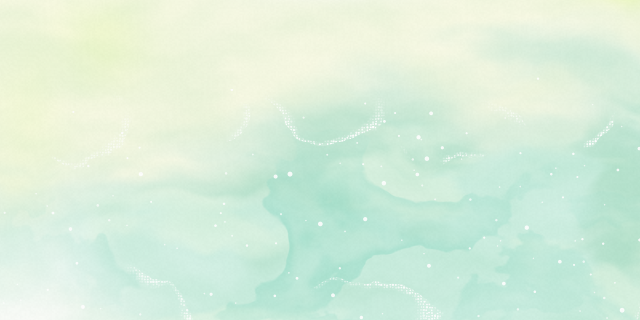
Write a Shadertoy shader that draws this background.

```glsl
// Watercolour paper: a cream wash sinking into mint, with soft teal blots,
// lacy white rims and scattered droplets. Washes come from warped value
// noise; rims are broken ellipses filled with tiny dots; droplets use a grid.

#define CREAM vec3(0.944, 0.962, 0.872)
#define LIME vec3(0.875, 0.950, 0.700)
#define SAGE vec3(0.855, 0.932, 0.862)
#define MINT vec3(0.785, 0.922, 0.865)
#define DEEP vec3(0.715, 0.882, 0.802)
#define TEAL vec3(0.630, 0.870, 0.800)
#define PAPER vec3(0.970, 0.978, 0.962)
#define LACE_CELL 0.0088
#define DROP_CELL 0.068
#define DROP_SHARE 0.24
#define RIM_COUNT 8

float hash(vec2 p) {
    return fract(sin(dot(p, vec2(127.1, 311.7))) * 43758.5453);
}

float noise(vec2 p) {
    vec2 i = floor(p), f = fract(p);
    f = f * f * f * (f * (f * 6.0 - 15.0) + 10.0);
    return mix(mix(hash(i), hash(i + vec2(1, 0)), f.x),
               mix(hash(i + vec2(0, 1)), hash(i + vec2(1, 1)), f.x), f.y);
}

float fbm(vec2 p) {
    float sum = 0.0, amp = 0.5;
    for (int i = 0; i < 5; i++) {
        sum += amp * noise(p);
        p = mat2(1.6, 0.9, -0.9, 1.6) * p + 17.3;
        amp *= 0.5;
    }
    return sum / 0.96875;
}

// Soft elliptical stain, 1 at its centre
float stain(vec2 p, vec2 centre, vec2 radius) {
    vec2 q = (p - centre) / radius;
    return exp(-dot(q, q));
}

// One jittered dot per grid cell; share is the chance that a cell is filled
float dots(vec2 p, float cell, float share, vec2 sizes, float soft) {
    vec2 id = floor(p / cell);
    float size = mix(sizes.x, sizes.y, pow(hash(id + 5.2), 3.0));
    vec2 jitter = vec2(hash(id + 1.7), hash(id + 9.4)) - 0.5;
    vec2 centre = (id + 0.5) * cell + jitter * (cell - 2.0 * size);
    float d = length(p - centre);
    return step(hash(id + 3.1), share) * (1.0 - smoothstep(size - soft, size + soft, d));
}

// Coverage of the broken rims: five in an upper row, three along the bottom
float rims(vec2 p) {
    float cover = 0.0;
    vec2 ragged = p + 0.13 * (vec2(fbm(p * 6.0), fbm(p * 6.0 + 40.0)) - 0.5);
    float width = mix(0.008, 0.034, noise(p * 11.0 + 60.0));
    for (int i = 0; i < RIM_COUNT; i++) {
        float k = float(i);
        bool upper = i < 5;
        vec2 centre = upper ? vec2(0.24 + 0.39 * k, 0.64 + 0.05 * sin(2.1 * k + 4.0))
                            : vec2(0.40 + 0.75 * (k - 5.0), 0.03);
        vec2 radius = vec2(0.17 + 0.05 * sin(k * 4.3), 0.105 + 0.03 * cos(k * 2.7));
        vec2 q = (ragged - centre) / radius;
        float r = length(q);
        float d = (r - 1.0) * radius.y;
        float angle = upper ? -1.1 + 0.5 * sin(k * 3.0) : 0.7;
        float arc = smoothstep(-0.5, 0.6, dot(q / max(r, 0.001), vec2(cos(angle), sin(angle))));
        float band = smoothstep(-width, -0.1 * width, d) * (1.0 - smoothstep(0.0, 0.004, d));
        float strength = mix(0.45, 1.0, hash(vec2(k, 2.0)));
        cover = max(cover, band * arc * strength);
    }
    return cover * smoothstep(0.25, 0.50, noise(p * 9.0 + 3.0));
}

void mainImage(out vec4 fragColor, in vec2 fragCoord) {
    vec2 p = fragCoord / iResolution.y;
    float soft = 0.6 / iResolution.y;
    vec2 warp = vec2(fbm(p * 2.3 + 4.0), fbm(p * 2.3 + 21.0)) - 0.5;
    vec2 w = p + 0.22 * warp;

    // Cream above, mint below, the border climbing to the right
    float cloud = fbm(w * vec2(1.8, 4.6) + 8.0);
    float d = p.y - 0.43 - 0.19 * p.x + 0.50 * (cloud - 0.5);
    float wet = 1.0 - smoothstep(-0.20, 0.04, d);
    vec3 col = mix(MINT, SAGE, smoothstep(-0.30, -0.08, d));
    col = mix(col, CREAM, smoothstep(-0.05, 0.15, d));

    // Broad darker mint and pale streaks
    float pool = smoothstep(0.42, 0.62, fbm(w * vec2(2.4, 4.8) + 31.0));
    col = mix(col, DEEP, 0.85 * pool * wet * smoothstep(0.05, 0.5, p.x) * smoothstep(0.0, 0.2, p.y));
    float streak = smoothstep(0.50, 0.68, fbm(w * vec2(2.4, 7.5) + 55.0));
    col = mix(col, SAGE + 0.02, 0.65 * streak * wet);

    // Teal blots: crisp outside, fading inward
    float blot = fbm(w * vec2(4.0, 6.5) + 73.0);
    float ink = smoothstep(0.54, 0.58, blot) * (1.0 - 0.6 * smoothstep(0.58, 0.75, blot));
    float low = stain(p, vec2(0.95, 0.24), vec2(0.85, 0.27));
    col = mix(col, TEAL, 0.75 * ink * wet * low);

    // Lime tints at the top corners, bare paper at the lower left and top
    float lime = 0.50 * stain(w, vec2(0.32, 0.88), vec2(0.17, 0.13))
               + 0.85 * stain(w, vec2(1.96, 1.02), vec2(0.14, 0.06))
               + 0.20 * stain(w, vec2(0.02, 0.62), vec2(0.16, 0.35));
    col = mix(col, LIME, min(lime * (0.4 + 1.2 * cloud), 1.0));
    float bare = stain(w, vec2(0.0, 0.02), vec2(0.38, 0.25))
               + 0.9 * stain(w, vec2(1.06, 1.03), vec2(0.22, 0.06));
    col = mix(col, PAPER, min(bare, 1.0));

    // Blotchy pigment drift
    col += vec3(0.075, 0.030, 0.055) * (fbm(w * vec2(5.0, 11.0) + 90.0) - 0.5);

    // Lace, droplets and grain
    float lace = rims(p);
    col = mix(col, vec3(0.95, 0.98, 0.95), 0.25 * lace);
    col = mix(col, vec3(0.995), lace * dots(p, LACE_CELL, 0.85, vec2(0.0024, 0.0040), soft));
    float share = DROP_SHARE * (1.0 - smoothstep(0.45, 0.80, p.y)) * mix(0.5, 1.0, smoothstep(0.5, 1.2, p.x));
    col = mix(col, vec3(0.99), 0.9 * dots(p, DROP_CELL, share, vec2(0.0030, 0.0078), soft));
    col = mix(col, vec3(0.99), 0.7 * dots(p + 0.37, 0.6 * DROP_CELL, 0.4 * share, vec2(0.0022, 0.0045), soft));
    col += 0.014 * (noise(p * 200.0) - 0.5);
    fragColor = vec4(clamp(col, 0.0, 1.0), 1.0);
}
```
